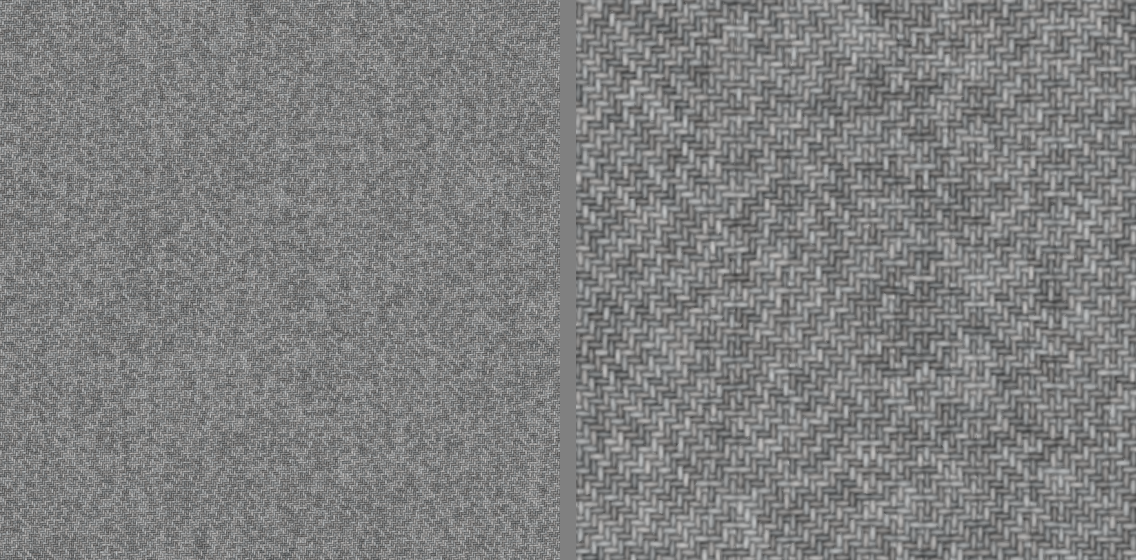
Left: the whole. Right: its middle third, enlarged.
This texture is drawn by a three.js fragment shader. Its source:

```glsl
// Grey woven wool cloth: a fine broken twill of mottled yarns with faint vertical slubs.
varying vec2 vUv;

const vec2 THREADS = vec2(252.0, 244.0);   // warp and weft threads across the canvas
const vec3 BASE_GREY = vec3(0.497, 0.499, 0.499);
const vec3 WARM_TINT = vec3(0.016, -0.002, -0.012);
const float BLOCK = 4.0;                   // warp threads between possible twill breaks
const float FLOAT_MOTTLE = 0.19;           // tone range between single floats
const float ROUNDNESS = 0.115;             // light crown, dark gap across a yarn
const float END_DIP = 0.13;                // darkening where a yarn dives under
const float WARP_LIFT = 0.012;             // warp is lighter than weft
const float FIBRE = 0.10;
const float SLUB = 0.036;
const float CLOUD = 0.012;
const float WOBBLE = 0.6;                  // thread wander, in threads
const float SOFTNESS = 0.0018;             // width of the smoothing window
const int TAPS = 3;
const float PI = 3.14159;

float hash(vec2 p) {
  vec3 q = fract(p.xyx * vec3(0.1031, 0.1030, 0.0973));
  q += dot(q, q.yzx + 33.33);
  return fract((q.x + q.y) * q.z);
}

float noise(vec2 p) {
  vec2 cell = floor(p);
  vec2 f = fract(p);
  f = f * f * (3.0 - 2.0 * f);
  float low = mix(hash(cell), hash(cell + vec2(1.0, 0.0)), f.x);
  float high = mix(hash(cell + vec2(0.0, 1.0)), hash(cell + 1.0), f.x);
  return mix(low, high, f.y);
}

// Tone and warmth of the visible yarn at a point measured in threads.
vec2 weave(vec2 p) {
  vec2 cell = floor(p);
  vec2 f = p - cell;

  // Random half-repeat jumps between blocks break up the long diagonals.
  float jump = 2.0 * step(0.5, hash(vec2(floor(cell.x / BLOCK), 5.0)));
  float shed = cell.x + cell.y + jump;
  float repeat = floor(shed / 4.0);
  bool warpUp = mod(shed, 4.0) < 2.0;

  float across = warpUp ? f.x : f.y;
  float along = warpUp ? mod(shed + f.y, 4.0) : mod(shed + f.x, 4.0) - 2.0;
  vec2 floatId = warpUp ? vec2(cell.x, repeat + 211.0) : vec2(repeat + 517.0, cell.y);

  float tone = FLOAT_MOTTLE * (hash(floatId) - 0.5);
  tone -= ROUNDNESS * cos(2.0 * PI * across);
  tone += END_DIP * (sin(PI * along * 0.5) - 0.637);
  tone += warpUp ? WARP_LIFT : -WARP_LIFT;

  // Fine hairs run along the yarn.
  vec2 grain = warpUp ? vec2(3.0, 1.2) : vec2(1.2, 3.0);
  tone += FIBRE * (noise(p * grain) - 0.5);
  return vec2(tone, hash(floatId + 73.0) - 0.5);
}

void main() {
  // Slow wander keeps the threads from lying on a rigid grid.
  vec2 wander = vec2(noise(vUv * vec2(34.0, 22.0)), noise(vUv * vec2(22.0, 34.0) + 57.0));
  vec2 shift = WOBBLE * (wander - 0.5);

  // Average the weave over a small window to smooth its edges.
  vec2 yarn = vec2(0.0);
  for (int y = 0; y < TAPS; y++) {
    for (int x = 0; x < TAPS; x++) {
      vec2 offset = (vec2(float(x), float(y)) + 0.5) / float(TAPS) - 0.5;
      yarn += weave((vUv + offset * SOFTNESS) * THREADS + shift + 8.0);
    }
  }
  yarn /= float(TAPS * TAPS);

  // Uneven yarn thickness: long vertical streaks and soft patches.
  float slub = noise(vUv * vec2(105.0, 6.0) + 19.0) - 0.5;
  float cloud = noise(vUv * 42.0 + 91.0) - 0.5;
  float tone = yarn.x + SLUB * slub + CLOUD * cloud;

  gl_FragColor = vec4(BASE_GREY + tone + WARM_TINT * yarn.y, 1.0);
}
```
